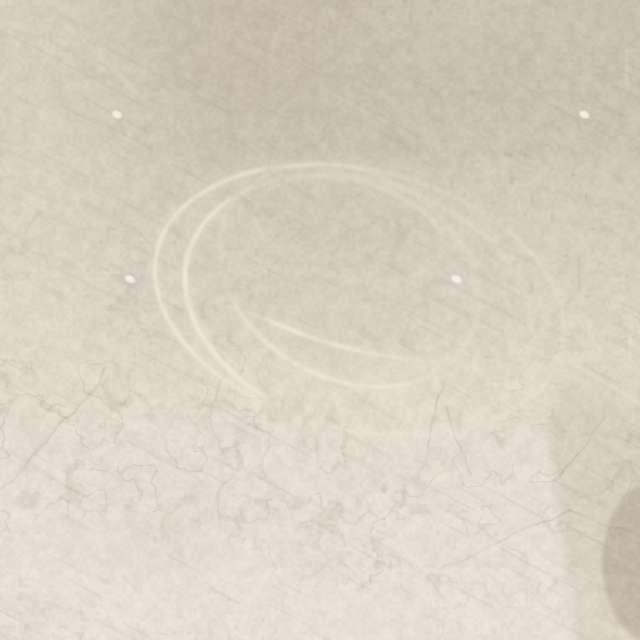
A Shadertoy shader for this texture:

```glsl
// Worn pale plaster with overlapping light rings, hairline cracks and soft shadows.

const vec3 DARK_STONE = vec3(0.785, 0.745, 0.685);
const vec3 PALE_STONE = vec3(0.895, 0.875, 0.825);
const vec3 RING_LIGHT = vec3(0.940, 0.905, 0.840);
const vec3 SPOT_LIGHT = vec3(0.970, 0.960, 0.920);
const vec3 CRACK_TINT = vec3(0.570, 0.520, 0.460);
const vec3 CORNER_TINT = vec3(0.750, 0.697, 0.637);
const float RING_WIDTH = 0.0044;
const float CRACK_AMOUNT = 0.29;
const float GRAIN_AMOUNT = 0.032;

float hash(vec2 p) {
    vec3 q = fract(p.xyx * 0.1031);
    q += dot(q, q.yzx + 33.33);
    return fract((q.x + q.y) * q.z);
}

float noise(vec2 p) {
    vec2 i = floor(p), f = fract(p);
    f = f * f * (3.0 - 2.0 * f);
    return mix(mix(hash(i), hash(i + vec2(1, 0)), f.x),
               mix(hash(i + vec2(0, 1)), hash(i + 1.0), f.x), f.y);
}

float fbm(vec2 p) {
    float sum = 0.0, amp = 0.5;
    for (int i = 0; i < 5; i++) {
        sum += amp * noise(p);
        p = mat2(1.6, 1.2, -1.2, 1.6) * p + 7.3;
        amp *= 0.5;
    }
    return sum;
}

float bell(float d, float width) { return exp(-d * d / (width * width)); }

float blob(vec2 p, vec2 center, float radius) { return bell(length(p - center), radius); }

float segment(vec2 p, vec2 a, vec2 b) {
    vec2 pa = p - a, ba = b - a;
    return length(pa - ba * clamp(dot(pa, ba) / dot(ba, ba), 0.0, 1.0));
}

// Sheared ellipse outline, brightest towards the direction 'lit'.
float ring(vec2 p, vec2 center, vec2 extent, float shear, vec2 lit, float base) {
    vec2 e = (p - center) / extent;
    float k = 1.0 - shear * shear;
    float f = sqrt(max((dot(e, e) - 2.0 * shear * e.x * e.y) / k, 1e-4));
    vec2 slope = (e - shear * e.yx) / (extent * k * f);
    float d = (f - 1.0) / max(length(slope), 1e-3);
    float facing = dot(normalize(e + 1e-5), normalize(lit));
    float line = bell(d, RING_WIDTH) + 0.2 * bell(d, RING_WIDTH * 3.0);
    return line * mix(base, 1.0, smoothstep(0.35, 0.95, facing));
}

// Vein along the middle level of warped noise.
float vein(vec2 p, float freq, float width) {
    vec2 q = p * freq + 2.2 * vec2(fbm(p * freq * 0.9), fbm(p * freq * 0.9 + 31.0));
    return 1.0 - smoothstep(0.0, width, abs(noise(q) - 0.5));
}

// Broad light and shadow, 0 dark to 1 pale.
float tone(vec2 p) {
    float t = mix(0.12, 0.97, 1.0 - smoothstep(0.13, 1.02, p.y));
    t += 0.38 * (1.0 - smoothstep(0.02, 0.36, p.x)) * smoothstep(0.32, 0.95, p.y);
    t -= 0.14 * blob(p, vec2(0.37, 0.97), 0.16);
    t -= 0.14 * blob(p, vec2(0.54, 0.64), 0.17);
    t -= 0.06 * smoothstep(0.745, 0.765, p.y);
    t += 0.07 * (1.0 - smoothstep(0.108, 0.116, p.y));
    float edge = 0.838 + 0.12 * max(0.35 - p.y, 0.0);
    t -= 0.42 * smoothstep(0.0, 0.032, p.x - edge) * (1.0 - smoothstep(0.32, 0.46, p.y));
    return t + 0.20 * (fbm(p * vec2(4.0, 6.0)) - 0.48);
}

float cracks(vec2 p) {
    float zone = 0.25 + 0.75 * bell(p.y - 0.30, 0.17);
    float patches = smoothstep(0.40, 0.65, fbm(p * 5.0 + 12.0));
    float c = 0.55 * vein(p, 11.0, 0.030) * patches * zone;
    c += 0.55 * vein(p + 5.0, 27.0, 0.085) * smoothstep(0.42, 0.62, fbm(p * 8.0 + 40.0)) * (0.25 + 0.75 * zone);
    // Long wandering fissures
    vec4 lines[7] = vec4[7](
        vec4(0.69, 0.40, 0.67, 0.31), vec4(0.67, 0.31, 0.65, 0.25),
        vec4(0.70, 0.36, 0.74, 0.26), vec4(0.00, 0.23, 0.17, 0.42),
        vec4(0.68, 0.11, 0.90, 0.21), vec4(0.88, 0.26, 0.95, 0.34),
        vec4(0.90, 0.21, 1.00, 0.16));
    vec2 w = p + 0.030 * (vec2(fbm(p * 18.0), fbm(p * 18.0 + 9.0)) - 0.48);
    for (int i = 0; i < 7; i++)
        c += 0.55 * bell(segment(w, lines[i].xy, lines[i].zw), 0.0022) * (0.4 + noise(p * 35.0));
    // Fine scratches falling to the right, and clustered pits
    vec2 along = vec2(0.88 * p.x - 0.47 * p.y, 0.47 * p.x + 0.88 * p.y);
    c += 0.28 * smoothstep(0.76, 0.96, noise(along * vec2(11.0, 150.0)));
    float clusters = blob(p, vec2(0.57, 0.20), 0.09) + blob(p, vec2(0.41, 0.23), 0.07)
                   + blob(p, vec2(0.20, 0.36), 0.06) + blob(p, vec2(0.93, 0.30), 0.06);
    c += 0.35 * smoothstep(0.78, 0.95, noise(p * 95.0)) * patches;
    c += 0.60 * smoothstep(0.55, 0.85, fbm(p * 60.0)) * min(clusters, 1.0);
    return min(c, 1.4);
}

float rings(vec2 p) {
    float r = 0.68 * ring(p, vec2(0.562, 0.531), vec2(0.320, 0.212), -0.22, vec2(-1.0, 0.12), 0.30);
    r += 0.65 * ring(p, vec2(0.560, 0.525), vec2(0.271, 0.202), -0.20, vec2(-1.0, 0.0), 0.24);
    r += 0.65 * ring(p, vec2(0.545, 0.570), vec2(0.202, 0.1745), -0.23, vec2(-0.35, -1.0), 0.22);
    r += 0.18 * ring(p, vec2(0.544, 0.642), vec2(0.147, 0.081), -0.30, vec2(1.0, 0.6), 0.6);
    r += 0.16 * ring(p, vec2(0.560, 0.499), vec2(0.270, 0.242), -0.40, vec2(0.2, -1.0), 0.5);
    // Shallow inner arc
    float bow = p.y - 0.435 - 0.76 * (p.x - 0.71) * (p.x - 0.71);
    r += 0.72 * bell(bow, 0.0045) * smoothstep(0.385, 0.44, p.x) * (1.0 - smoothstep(0.54, 0.79, p.x));
    return r * (0.7 + 0.6 * noise(p * 30.0));
}

void mainImage(out vec4 fragColor, in vec2 fragCoord) {
    vec2 p = fragCoord / iResolution.xy;
    vec3 col = mix(DARK_STONE, PALE_STONE, clamp(tone(p), 0.0, 1.05));
    // Rounded corner shadow
    float corner = length((p - vec2(1.04, 0.121)) / vec2(0.100, 0.137));
    col = mix(col, CORNER_TINT, 0.80 * (1.0 - smoothstep(0.92, 1.06, corner)));
    col += GRAIN_AMOUNT * (noise(p * 190.0) + noise(p * 75.0) - 1.0);
    col = mix(col, CRACK_TINT, CRACK_AMOUNT * cracks(p));
    col = mix(col, RING_LIGHT, min(rings(p), 0.95));
    // Pale streaks and bright spots
    float streak = 0.5 * bell(segment(p, vec2(0.10, 0.965), vec2(0.215, 0.855)), 0.004);
    streak += 1.4 * bell(segment(p, vec2(0.14, 0.11), vec2(0.195, 0.01)), 0.006);
    streak += bell(segment(p, vec2(0.89, 0.435), vec2(1.0, 0.37)), 0.003);
    streak += 0.7 * bell(segment(p, vec2(0.979, 0.92), vec2(0.979, 0.87)), 0.003);
    col = mix(col, RING_LIGHT, 0.35 * min(streak, 1.5));
    vec2 spots[4] = vec2[4](vec2(0.183, 0.821), vec2(0.913, 0.821), vec2(0.203, 0.564), vec2(0.713, 0.564));
    for (int i = 0; i < 4; i++) {
        vec2 d = (p - spots[i]) / vec2(0.0085, 0.0065);
        col = mix(col, SPOT_LIGHT, 0.85 * (1.0 - smoothstep(0.5, 1.25, length(d + vec2(0.0, 0.3 * d.x)))));
    }
    fragColor = vec4(clamp(col, 0.0, 1.0), 1.0);
}
```
